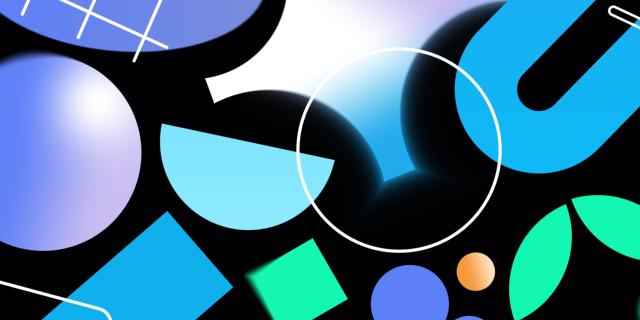
A Shadertoy shader for this background:

```glsl
// Glowing geometric cut-outs, gradient spheres and white outlines on black.

const vec3 WHITE = vec3(1.0);
const vec3 CYAN = vec3(0.05, 0.73, 0.96);
const vec3 BLUE = vec3(0.37, 0.50, 0.97);
const vec3 GREEN = vec3(0.08, 0.97, 0.69);
const vec3 LILAC = vec3(0.79, 0.74, 0.95);

// Coordinates of p in a frame turned by angle a.
vec2 turn(vec2 p, float a) {
    float c = cos(a), s = sin(a);
    return vec2(c * p.x + s * p.y, c * p.y - s * p.x);
}

float disc(vec2 p, vec2 center, float radius) {
    return length(p - center) - radius;
}

float box(vec2 p, vec2 halfSize, float corner) {
    vec2 q = abs(p) - halfSize + corner;
    return length(max(q, 0.0)) + min(max(q.x, q.y), 0.0) - corner;
}

float segment(vec2 p, vec2 a, vec2 b) {
    vec2 ab = b - a;
    return length(p - a - ab * clamp(dot(p - a, ab) / dot(ab, ab), 0.0, 1.0));
}

float leaf(vec2 p) {
    return length(vec2(p.x, abs(p.y) + 0.208)) - 0.289;
}

void paint(inout vec3 color, float d, vec3 ink, float soft) {
    color = mix(color, ink, 1.0 - smoothstep(-soft, soft, d));
}

void mainImage(out vec4 fragColor, in vec2 fragCoord) {
    vec2 p = fragCoord / iResolution.y;
    float edge = 0.8 / iResolution.y;
    vec3 color = vec3(0.004, 0.004, 0.01);

    // Tilted ellipse with a loose grid
    vec2 e = turn(p - vec2(0.365, 1.091), -0.1) / vec2(0.469, 0.25);
    paint(color, (length(e) - 1.0) * 0.25, mix(BLUE, vec3(0.43, 0.53, 0.90), p.x * 2.0), edge * 1.5);
    float grid = segment(p, vec2(0.0, 1.089), vec2(0.521, 0.852));
    for (int i = 0; i < 3; i++) {
        vec2 foot = vec2(0.419, 0.81) + float(i) * vec2(-0.1745, 0.073);
        grid = min(grid, segment(p, foot, foot + vec2(0.16, 0.366)));
    }
    paint(color, grid - 0.005, WHITE, edge);

    // Large sphere, blurred at its upper left
    float ball = disc(p, vec2(0.135, 0.523), 0.307);
    vec3 shade = mix(BLUE, LILAC, smoothstep(-0.02, 0.36, p.x - 0.25 * (p.y - 0.4)));
    shade = mix(shade, WHITE, exp(-dot(p - vec2(0.31, 0.68), p - vec2(0.31, 0.68)) * 55.0));
    float blur = smoothstep(0.22, 0.0, length(p - vec2(0.06, 0.83)));
    paint(color, ball, shade, edge + 0.022 * blur);

    // Concave star: three circles carved away, two cut arms
    float bite = -disc(p, vec2(0.599, 1.052), 0.2995);
    float star = max(-disc(p, vec2(0.841, 0.349), 0.37), -disc(p, vec2(1.602, 0.648), 0.3516));
    star = max(star, max(bite, p.x - 1.6));
    star = max(star, dot(p - vec2(0.641, 0.755), vec2(-0.94, -0.344)));
    star = max(star, dot(p - vec2(1.206, 0.435), vec2(0.37, -0.93)));
    vec2 h = p - vec2(1.07, 0.87);
    float cool = smoothstep(0.02, 0.36, dot(h, vec2(0.5, -0.87)));
    vec3 body = mix(WHITE, LILAC, smoothstep(0.02, 0.3, dot(h, vec2(0.6, 0.8))));
    body = mix(body, vec3(0.13, 0.67, 0.92), cool);
    float halo = smoothstep(0.72, 1.05, p.x) * smoothstep(0.02, -0.05, bite);
    vec3 haloInk = mix(vec3(0.45, 0.52, 0.66), vec3(0.08, 0.56, 0.80), cool);
    color += haloInk * halo * exp(-max(star, 0.0) * 42.0) * 0.85;
    paint(color, star, body, edge + 0.008 * halo * (1.0 - cool));

    // Half disc
    vec2 m = p - vec2(0.776, 0.557);
    float bowl = max(length(m) - 0.276, dot(m, vec2(0.207, 0.978)));
    paint(color, bowl, mix(vec3(0.62, 0.94, 1.0), vec3(0.50, 0.90, 0.99), p.y * 1.8), edge);

    // Thick U with its slot, and a thin loop
    vec2 bend = vec2(1.684, 0.721);
    float spine = segment(p, bend, bend + vec2(0.7, 0.714));
    paint(color, max(spine - 0.263, 0.068 - spine), mix(CYAN, vec3(0.12, 0.66, 0.95), p.y - 0.4), edge);
    float loop = segment(p, vec2(1.917, 0.966), vec2(2.277, 0.798));
    paint(color, abs(loop - 0.013) - 0.004, WHITE, edge);

    // Blue slab with a rounded outline
    float slab = box(turn(p - vec2(0.37, 0.0), 0.714), vec2(0.3385, 0.1576), 0.0);
    paint(color, slab, vec3(0.06, 0.69, 0.92), edge);
    float frame = box(turn(p + vec2(0.086, 0.128), -0.262), vec2(0.39, 0.26), 0.05);
    paint(color, abs(frame) - 0.005, WHITE, edge);

    // Green square, soft on the left
    float tile = box(turn(p - vec2(0.931, 0.102), 0.525), vec2(0.117, 0.11), 0.0);
    paint(color, tile, GREEN, edge + 0.016 * smoothstep(0.9, 0.78, p.x));

    // Small discs and the orange ball
    paint(color, disc(p, vec2(1.281, 0.05), 0.122), BLUE, edge);
    paint(color, disc(p, vec2(1.466, -0.073), 0.086), BLUE, edge);
    vec3 amber = mix(vec3(0.96, 0.60, 0.24), vec3(1.0, 0.88, 0.75), smoothstep(1.45, 1.55, p.x + 0.3 * (p.y - 0.15)));
    paint(color, disc(p, vec2(1.487, 0.151), 0.06), amber, edge);

    // Leaves, and a dim one at the border
    paint(color, leaf(turn(p - vec2(1.689, 0.178), 1.163)), GREEN, edge);
    paint(color, leaf(turn(p - vec2(1.9635, 0.286), -0.478)), GREEN, edge);
    paint(color, disc(p, vec2(2.08, 0.03), 0.085), GREEN * 0.6, 0.015);

    // Thin ring over everything
    paint(color, abs(disc(p, vec2(1.247, 0.531), 0.316)) - 0.005, WHITE, edge);

    fragColor = vec4(min(color, 1.0), 1.0);
}
```
